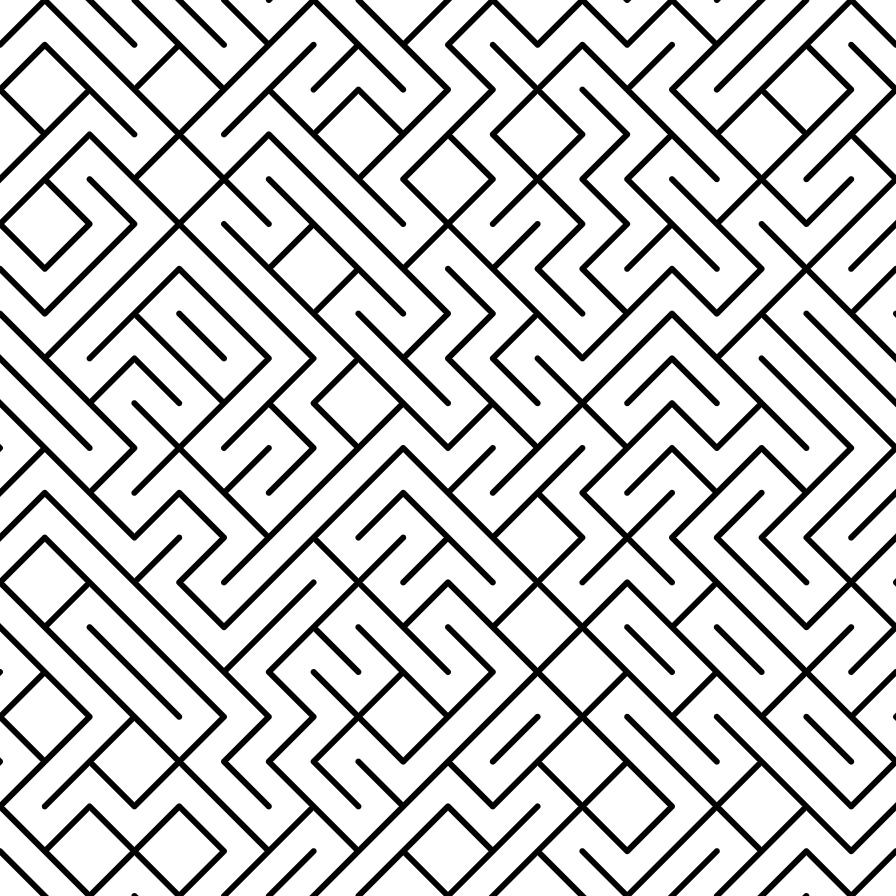
This pattern is drawn by a Shadertoy shader. Its source:

```glsl
const int CELLS = 20; // whole repeats per canvas side

// Random bit per cell, wrapped so that the canvas tiles
bool cellFlips(ivec2 cell) {
    uvec2 c = uvec2((cell + CELLS) % CELLS);
    uint n = c.x * 1597u + c.y * 51749u + 77u;
    n ^= n >> 15; n *= 0x2c1b3c6du;
    n ^= n >> 12; n *= 0x297a2d39u;
    n ^= n >> 15;
    return (n & 1u) == 1u;
}

float segmentDistance(vec2 p, vec2 a, vec2 b) {
    vec2 ab = b - a;
    return length(p - a - ab * clamp(dot(p - a, ab) / dot(ab, ab), 0.0, 1.0));
}

// Distance to the nearest diagonal; neighbours supply the round caps
float mazeDistance(vec2 p) {
    ivec2 home = ivec2(floor(p));
    float d = 1.0;
    for (int y = -1; y <= 1; y++)
    for (int x = -1; x <= 1; x++) {
        ivec2 cell = home + ivec2(x, y);
        vec2 q = p - vec2(cell);
        if (cellFlips(cell)) q.x = 1.0 - q.x;
        d = min(d, segmentDistance(q, vec2(0.0), vec2(1.0)));
    }
    return d;
}

void mainImage(out vec4 fragColor, in vec2 fragCoord) {
    float pixel = float(CELLS) / iResolution.y; // one pixel in cell units
    float halfWidth = 0.0664;
    float d = mazeDistance(fragCoord * pixel);

    float ink = clamp(0.5 + (halfWidth - d) / pixel, 0.0, 1.0);
    fragColor = vec4(vec3(1.0 - ink), 1.0);
}
```
